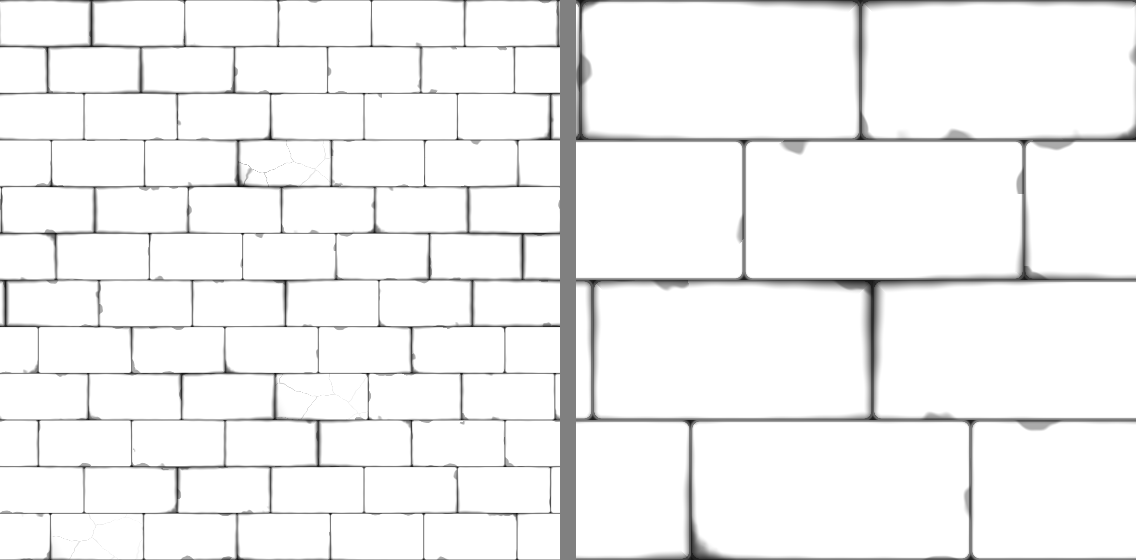
Left: the whole. Right: its middle third, enlarged.
Write a WebGL 2 fragment shader that draws this texture map.

```glsl
#version 300 es
precision highp float;

#define COLUMNS 6.0
#define ROWS 12.0
#define JOINT_HALF_WIDTH 0.012
#define CORNER_RADIUS 0.065
#define SHADOW_MIN 0.024
#define SHADOW_MAX 0.105
#define CHIP_CHANCE 0.09
#define CHIP_SHADE 0.5
#define SMUDGE_CHANCE 0.25
#define SMUDGE_SHADE 0.33
#define CRACK_WIDTH 0.03
#define CRACK_SHADE 0.3

uniform vec2 u_resolution;
out vec4 fragColor;

// Start of the first brick in each course, in brick lengths, bottom to top
const float COURSE_SHIFT[12] = float[12](
    0.54, 0.90, 0.41, 0.945, 0.41, 0.06, 0.60, 0.016, 0.55, 0.90, 0.51, 0.98);

// Cracked bricks: column, course, strength
const vec3 CRACKED[3] = vec3[3](
    vec3(2.0, 8.0, 1.0), vec3(2.0, 3.0, 0.6), vec3(0.0, 0.0, 0.4));

float hash(vec2 p) {
    return fract(sin(dot(p, vec2(127.1, 311.7))) * 43758.5);
}

vec2 hash2(vec2 p) {
    return vec2(hash(p), hash(p + 19.3));
}

// Cellular noise: nearest distance, gap to the second nearest, cell value
vec3 cellular(vec2 p) {
    vec2 cell = floor(p);
    float nearest = 8.0, second = 8.0, value = 0.0;
    for (int y = -1; y <= 1; y++) {
        for (int x = -1; x <= 1; x++) {
            vec2 c = cell + vec2(x, y);
            float d = length(c + hash2(c) - p);
            if (d < nearest) {
                second = nearest;
                nearest = d;
                value = hash(c + 5.7);
            } else {
                second = min(second, d);
            }
        }
    }
    return vec3(nearest, second - nearest, value);
}

float ripple(float x) {
    return 0.5 * sin(x * 5.3) + 0.3 * sin(x * 12.7 + 1.0) + 0.2 * sin(x * 29.0 + 2.0);
}

// Wear of a joint end, shared by the bricks on its left and right
float jointWear(vec2 brick, vec2 corner) {
    float column = mod(brick.x + corner.x, COLUMNS);
    float joint = hash(vec2(column + 3.1, brick.y));
    float end = hash(vec2(column, brick.y * 2.0 + corner.y + 40.0));
    return mix(joint, end, 0.5);
}

float cornerChip(vec2 brick, vec2 corner, vec2 inset, float rough) {
    vec2 key = brick * 2.0 + corner + 71.0;
    float size = mix(0.2, 0.6, hash(key + 9.0));
    float reach = pow(sqrt(inset.x) + sqrt(inset.y), 2.0) + 0.12 * (rough - 0.4);
    float shape = 1.0 - smoothstep(0.4, 1.0, reach / size);
    return shape * step(hash(key), CHIP_CHANCE);
}

float cracks(vec2 brick, vec2 f, vec2 seed) {
    float strength = 0.0;
    for (int i = 0; i < 3; i++) {
        if (brick == CRACKED[i].xy) strength = CRACKED[i].z;
    }
    vec2 warp = 0.035 * vec2(ripple(f.y * 1.7), ripple(f.x * 1.3 + 2.0));
    vec3 cell = cellular((f + warp) * vec2(1.1, 1.5) + seed);
    float line = 1.0 - smoothstep(0.0, CRACK_WIDTH, cell.y);
    float fade = mix(1.0, 0.3, smoothstep(0.3, 1.8, f.x));
    float stain = 0.15 * (1.0 - smoothstep(0.0, 0.4, f.x + 0.5 * f.y));
    return strength * (line * fade * CRACK_SHADE + stain);
}

void main() {
    vec2 p = gl_FragCoord.xy / u_resolution * vec2(COLUMNS, ROWS);
    float pixel = ROWS / u_resolution.y;

    // Brick and position inside it; a brick is 2 by 1
    float course = min(floor(p.y), ROWS - 1.0);
    float along = p.x - COURSE_SHIFT[int(course)];
    vec2 brick = vec2(mod(floor(along), COLUMNS), course);
    vec2 f = vec2(fract(along) * 2.0, p.y - course);
    vec2 corner = step(vec2(1.0, 0.5), f);
    vec2 inset = min(f, vec2(2.0, 1.0) - f);
    vec2 seed = floor(hash2(brick + 2.0) * 40.0);

    // Depth inside the rounded brick outline
    vec2 q = CORNER_RADIUS - inset;
    float edge = CORNER_RADIUS - length(max(q, 0.0)) - min(max(q.x, q.y), 0.0);

    // Joint wear, strongest at the brick ends
    float left = mix(jointWear(brick, vec2(0, 0)), jointWear(brick, vec2(0, 1)), f.y);
    float right = mix(jointWear(brick, vec2(1, 0)), jointWear(brick, vec2(1, 1)), f.y);
    float wear = mix(left, right, smoothstep(0.1, 1.9, f.x));
    wear *= mix(1.0, 0.8, smoothstep(0.0, 0.6, inset.x));
    wear += 0.1 * ripple((inset.x < inset.y ? f.y : f.x) * 0.7 + seed.x);
    float worn = smoothstep(0.25, 0.95, wear);

    // Joint line, darker where joints meet, and its soft shadow
    float line = 1.0 - smoothstep(-0.5 * pixel, 0.5 * pixel, edge - JOINT_HALF_WIDTH);
    float junction = 1.0 - smoothstep(-0.015, 0.005, edge);
    float spread = mix(SHADOW_MIN, SHADOW_MAX, worn);
    float shadow = pow(clamp(1.0 - edge / spread, 0.0, 1.0), 1.6);
    float ink = max(line * mix(0.5, 0.85, max(worn, junction)), shadow * mix(0.4, 0.85, worn));

    // Smudges along the edges and chipped corners
    vec3 grain = cellular(f * vec2(2.6, 3.0) + seed);
    float depth = 0.085 * (1.0 - smoothstep(0.1, 0.55, grain.x)) * step(grain.z, SMUDGE_CHANCE);
    depth *= 1.0 + 0.4 * ripple(f.x * 1.5 + f.y);
    float smudge = smoothstep(0.0, 0.035, depth - edge) * SMUDGE_SHADE;
    float rough = cellular(f * 9.0 + seed).x;
    float chip = cornerChip(brick, corner, inset, rough) * CHIP_SHADE;

    float paint = (1.0 - ink) * (1.0 - max(smudge, chip)) * (1.0 - cracks(brick, f, seed));
    fragColor = vec4(vec3(paint), 1.0);
}
```
